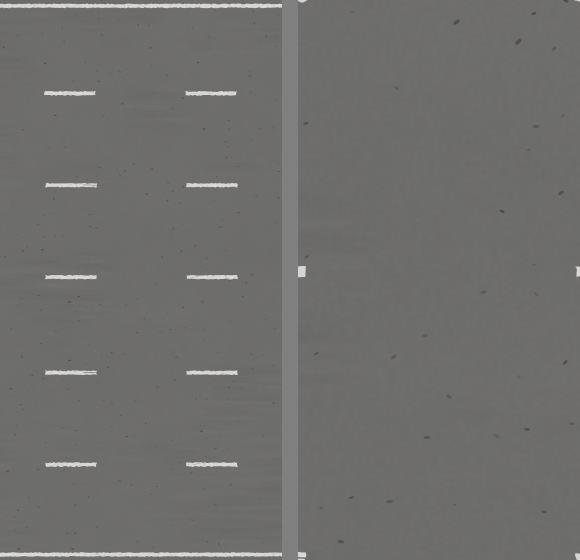
Left, the full canvas; right, a detail of the centre.
This texture is drawn by a Shadertoy shader. Its source:

```glsl
// Worn asphalt seen from above: two solid edge lines and a grid of
// 2 x 5 painted dashes, built from rough-edged box distances over
// value-noise tarmac with faint smears and scattered dark pits.

const vec3 ASPHALT = vec3(0.430, 0.428, 0.420);
const vec3 PAINT = vec3(0.850, 0.845, 0.838);
const vec3 PIT = vec3(0.24, 0.24, 0.235);
const float ASPECT = 0.504;        // canvas width in units of its height
const float HALF_THICK = 0.0034;   // half thickness of all painted lines
const vec2 DASH_HALF = vec2(0.0455, HALF_THICK);

float hash(vec2 p) {
    vec3 q = fract(vec3(p.xyx) * 0.1031);
    q += dot(q, q.yzx + 33.33);
    return fract((q.x + q.y) * q.z);
}

float noise(vec2 p) {
    vec2 i = floor(p), f = fract(p);
    f = f * f * (3.0 - 2.0 * f);
    return mix(mix(hash(i), hash(i + vec2(1, 0)), f.x),
               mix(hash(i + vec2(0, 1)), hash(i + vec2(1, 1)), f.x), f.y);
}

float fbm(vec2 p) {
    float sum = 0.0, amp = 0.5;
    for (int i = 0; i < 4; i++) {
        sum += amp * noise(p);
        p = p * 2.03 + 17.1;
        amp *= 0.5;
    }
    return sum;
}

float box(vec2 p, vec2 halfSize) {
    vec2 d = abs(p) - halfSize;
    return length(max(d, 0.0)) + min(max(d.x, d.y), 0.0);
}

// Coverage of a shape, antialiased over one pixel
float fill(float d, float px) {
    return clamp(0.5 - d / px, 0.0, 1.0);
}

// One small slanted pit in some cells of a jittered grid
float pits(vec2 p, float cell, float chance, float size, float px, float seed) {
    vec2 id = floor(p / cell), key = id + seed;
    if (hash(key) > chance) return 0.0;
    vec2 jitter = 0.2 + 0.6 * vec2(hash(key + 31.7), hash(key + 67.3));
    vec2 q = p - (id + jitter) * cell;
    float angle = 1.6 * (hash(key + 91.1) - 0.5);
    q = mat2(cos(angle), -sin(angle), sin(angle), cos(angle)) * q;
    float radius = size * (0.5 + 0.7 * hash(key + 13.9));
    float d = length(q * vec2(0.6, 1.2)) - radius;
    return fill(d, px) * (0.35 + 0.65 * hash(key + 47.5));
}

// Tarmac tone: fine grain, broad mottling and patchy horizontal smears
float tarmac(vec2 p) {
    float grain = noise(p * 420.0) - 0.5;
    float mottle = fbm(p * 9.0) - 0.47;
    float patches = smoothstep(0.42, 0.65, fbm(p * vec2(7.0, 10.0) + 5.0));
    float smear = fbm(p * vec2(12.0, 150.0) + 3.0) - 0.55;
    return 1.0 + 0.025 * grain + 0.03 * mottle + 0.10 * patches * smear;
}

// Two solid lines close to the bottom and top of the canvas
float edgeLines(vec2 p, float px) {
    float d = min(abs(p.y - 0.0098), abs(p.y - 0.9896)) - HALF_THICK;
    return fill(d, px);
}

// Two columns by five rows, with scratches that alternate between rows
float dashes(vec2 p, vec2 rough, float px) {
    float period = ASPECT * 0.5;
    float column = floor(p.x / period);
    float cover = 0.0;
    for (int i = 0; i < 5; i++) {
        float row = float(i);
        float x = (column + 0.5) * period + (i == 0 ? -0.0012 : 0.0009);
        float y = 0.8333 - 0.1641 * row - 0.0065 * step(3.0, row);
        vec2 q = p - vec2(x, y);
        float paint = fill(box(q + rough, DASH_HALF), px);

        // Long scratch at the right end, or a short scuff near the left
        bool oddRow = i % 2 == 1;
        float scratch = fill(box(q - vec2(0.034, 0.0003 - 0.03 * (q.x - 0.034)),
                                 vec2(0.012, 0.0005)), px);
        float scuff = fill(box(q - vec2(-0.027, 0.001 + 0.25 * (q.x + 0.027)),
                               vec2(0.006, 0.0003)), px);
        float wear = 0.0;
        if (oddRow && column < 0.5) wear = 0.85 * scratch;
        if (!oddRow && i > 0 && column > 0.5) wear = 0.45 * scuff;
        cover = max(cover, paint * (1.0 - wear));
    }
    return cover;
}

void mainImage(out vec4 fragColor, in vec2 fragCoord) {
    vec2 p = fragCoord / iResolution.xy * vec2(ASPECT, 1.0);
    float px = 1.0 / iResolution.y;

    // Road surface
    vec3 color = ASPHALT * tarmac(p);
    float pit = max(pits(p, 0.021, 0.20, 0.0010, px, 7.0),
                    pits(p + 0.37, 0.047, 0.30, 0.0014, px, 120.0));
    color = mix(color, PIT, 0.75 * pit);

    // Paint with ragged edges and slight unevenness
    vec2 rough = 0.0018 * (vec2(noise(p * 330.0), noise(p * 270.0 + 40.0)) - 0.5);
    float paint = max(edgeLines(p + rough, px), dashes(p, rough, px));
    float chips = smoothstep(0.78, 0.95, noise(p * 300.0 + 90.0));
    vec3 paintColor = PAINT * (0.97 + 0.05 * noise(p * 240.0));
    color = mix(color, paintColor, paint * (1.0 - 0.18 * chips));

    fragColor = vec4(color, 1.0);
}
```
